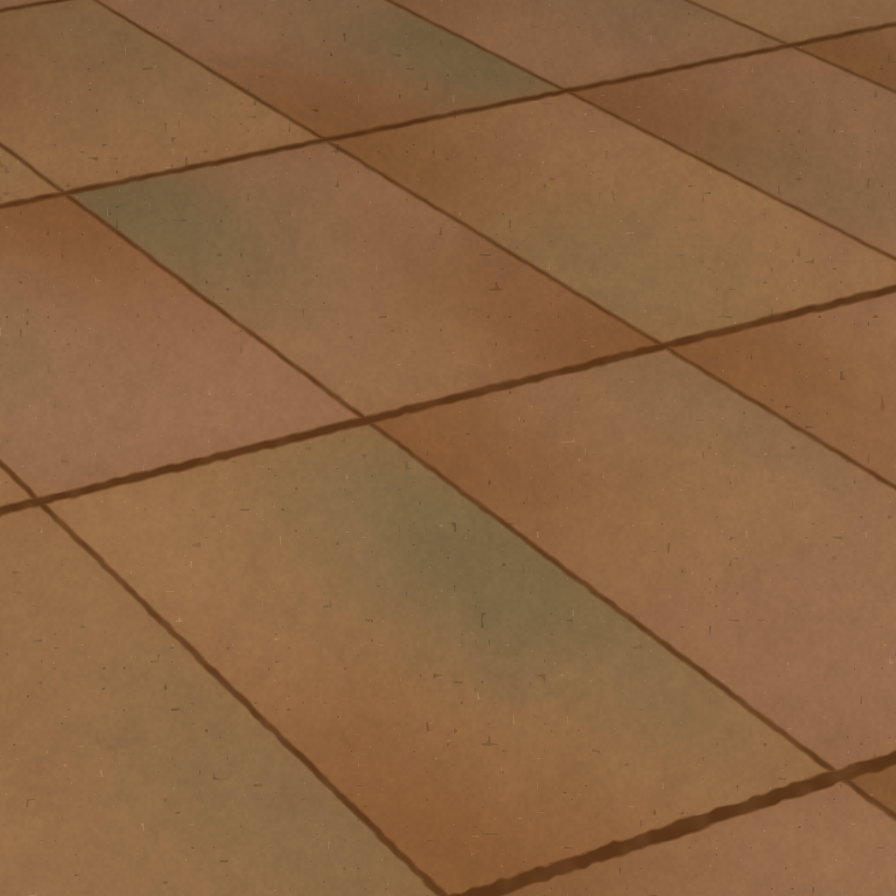
A WebGL 1 fragment shader for this texture:

```glsl
precision highp float;
// Worn terracotta floor tiles in perspective, with dark joints and fired colour patches.
uniform vec2 u_resolution;

#define ROW_JOINT 0.0110    // half width, in tile lengths
#define COLUMN_JOINT 0.0095 // half width, in tile widths
#define EDGE_BLUR 0.0024    // joint softness, in canvas units
#define JOINT_WOBBLE 0.006
#define GRAIN 0.038
#define MOTTLE 0.035
#define CLAY vec3(0.602, 0.442, 0.293)
#define ROSE_CLAY vec3(0.590, 0.425, 0.305)
#define GREEN_CLAY vec3(0.465, 0.392, 0.262)
#define BURNT_CLAY vec3(0.505, 0.325, 0.180)
#define JOINT_COLOR vec3(0.350, 0.205, 0.095)

float hash(vec2 p) {
  vec3 q = fract(vec3(p.xyx) * 0.1031);
  q += dot(q, q.yzx + 33.33);
  return fract((q.x + q.y) * q.z);
}

float noise(vec2 p) {
  vec2 i = floor(p);
  vec2 f = fract(p);
  f = f * f * (3.0 - 2.0 * f);
  return mix(mix(hash(i), hash(i + vec2(1.0, 0.0)), f.x),
             mix(hash(i + vec2(0.0, 1.0)), hash(i + 1.0), f.x), f.y);
}

float fbm(vec2 p) {
  float sum = 0.0;
  float weight = 0.5;
  for (int i = 0; i < 4; i++) {
    sum += weight * noise(p);
    p = p * 2.03 + 17.0;
    weight *= 0.5;
  }
  return sum;
}

// Canvas position to floor position, one unit per tile.
vec2 floorPosition(vec2 p) {
  float down = 1.0 - p.y;
  float depth = down + 0.0307 * p.x + 1.077;
  float across = (0.977 * p.x - down + 0.517) / depth;
  float along = (1.174 - 0.3287 * p.x - down) / depth;
  return vec2(3.48 * across, along * (2.69 + 0.113 * along)); // slight lens bow
}

float patchAt(vec2 local, vec2 center, float falloff) {
  vec2 d = local - center;
  return exp(-dot(d, d) * falloff);
}

// Fired colour of one tile: a grey-green bloom and a burnt corner over clay.
vec3 tileColor(vec2 tile, vec2 local, vec2 p) {
  float cloud = fbm(p * 7.0 + tile * 3.7);
  vec2 warped = local + 0.25 * (cloud - 0.47);
  float diagonal = 1.0 - step(0.5, abs(tile.x - tile.y));
  float side = 0.5 + 0.4 * cos(3.14159 * tile.y);
  vec2 bloom = vec2(side, 0.55 + 0.35 * cos(2.0 * tile.x - 1.4));
  vec2 burn = vec2(tile.x > tile.y ? 0.05 : 1.0 - side, mix(0.95, 0.08, diagonal));

  vec3 color = mix(CLAY, ROSE_CLAY, smoothstep(0.3, 0.7, hash(tile + 9.0) * 0.5 + cloud * 0.5));
  float bloomAmount = mix(0.25 + 0.25 * hash(tile + 41.0), 0.92, diagonal);
  color = mix(color, GREEN_CLAY, bloomAmount * patchAt(warped, bloom, 6.0));
  color = mix(color, BURNT_CLAY, 0.72 * patchAt(warped, burn, 5.5));

  // Burnt rims beside the joints.
  vec2 rim = min(local, 1.0 - local);
  color = mix(color, BURNT_CLAY, 0.22 * exp(-rim.y * 14.0) + 0.12 * exp(-rim.x * 14.0));
  return color * (0.985 + 0.03 * hash(tile + 5.0));
}

void main() {
  vec2 p = gl_FragCoord.xy / u_resolution;
  vec2 ground = floorPosition(p);
  vec2 tile = floor(ground);
  vec3 color = tileColor(tile, ground - tile, p);

  // Mottling, fine grain, then sparse dark pits and pale chips.
  color *= 1.0 + MOTTLE * 2.0 * (fbm(p * 28.0) - 0.47);
  float grain = noise(p * 240.0) * 0.6 + noise(p * 110.0 + 31.0) * 0.4;
  color *= 1.0 + GRAIN * 2.0 * (grain - 0.5);
  color *= 1.0 - 0.22 * smoothstep(0.91, 0.99, noise(p * 130.0 + 71.0)) * noise(p * 9.0);
  color += 0.06 * smoothstep(0.94, 1.0, noise(p * 150.0 + 113.0));

  // Joint coverage with softness measured through the perspective.
  vec2 dx = floorPosition(p + vec2(0.001, 0.0)) - ground;
  vec2 dy = floorPosition(p + vec2(0.0, 0.001)) - ground;
  vec2 perCanvas = sqrt(dx * dx + dy * dy) * 1000.0;
  vec2 soft = perCanvas * max(EDGE_BLUR, 1.0 / min(u_resolution.x, u_resolution.y));
  vec2 wobble = JOINT_WOBBLE * (vec2(noise(p * 95.0), noise(p * 95.0 + 57.0)) - 0.5);
  vec2 away = abs(fract(ground + wobble + 0.5) - 0.5);
  vec2 halfWidth = vec2(COLUMN_JOINT, ROW_JOINT);
  vec2 joint = 1.0 - smoothstep(halfWidth - soft, halfWidth + soft, away);
  joint *= vec2(0.78, 0.92) * (0.82 + 0.36 * noise(p * 60.0 + 19.0));
  color = mix(color, JOINT_COLOR, clamp(max(joint.x, joint.y), 0.0, 1.0));

  // Light fades toward the far edge.
  color *= mix(1.0, 0.89, smoothstep(0.55, 1.05, p.y));
  gl_FragColor = vec4(clamp(color, 0.0, 1.0), 1.0);
}
```
